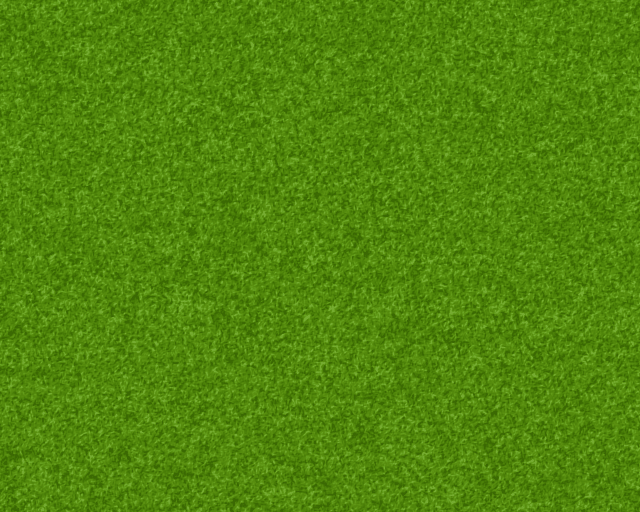
Reproduce this texture procedurally as a Shadertoy shader.

```glsl
// Dense mown lawn: short, tangled grass blades with faint horizontal banding.

// Lengths are fractions of the canvas height.
const float CELL_SIZE = 0.0060;        // spacing of blade cells
const int BLADES_PER_CELL = 4;
const float BLADE_WIDTH = 0.19;        // falloff across a blade, in cells
const float BLADE_LENGTH = 0.48;       // falloff along a blade, in cells
const float BLADE_LEAN = 0.85;         // mean direction, radians
const float LEAN_SPREAD = 1.30;        // deviation either way, radians
const float MEAN_TONE = 2.16;          // position on the colour ramp
const float BLADE_CONTRAST = 1.20;
const vec2 CLUMP_SIZE = vec2(0.016, 0.012);
const float CLUMP_CONTRAST = 0.55;
const vec2 PATCH_SIZE = vec2(0.09, 0.04);
const float PATCH_CONTRAST = 0.40;
const float BAND_COUNT = 10.0;
const float BAND_CONTRAST = 0.07;

const vec3 GRASS_RAMP[6] = vec3[6](
    vec3(0.23, 0.41, 0.01),
    vec3(0.27, 0.47, 0.02),
    vec3(0.31, 0.52, 0.04),
    vec3(0.35, 0.56, 0.06),
    vec3(0.39, 0.62, 0.11),
    vec3(0.46, 0.67, 0.19));

// Integer hash: three uniform values in 0..1.
vec3 hash3(ivec2 cell, int seed) {
    uvec3 v = uvec3(ivec3(cell, seed)) * 1664525u + 1013904223u;
    v.x += v.y * v.z;
    v.y += v.z * v.x;
    v.z += v.x * v.y;
    v ^= v >> 16u;
    v.x += v.y * v.z;
    v.y += v.z * v.x;
    v.z += v.x * v.y;
    return vec3(v >> 8u) / 16777216.0;
}

// Smooth value noise centred on zero.
float softNoise(vec2 p, int seed) {
    ivec2 cell = ivec2(floor(p));
    vec2 f = fract(p);
    f = f * f * (3.0 - 2.0 * f);
    float low = mix(hash3(cell, seed).x, hash3(cell + ivec2(1, 0), seed).x, f.x);
    float high = mix(hash3(cell + ivec2(0, 1), seed).x, hash3(cell + ivec2(1, 1), seed).x, f.x);
    return mix(low, high, f.y) - 0.5;
}

// Sum of scattered light and dark blades, scaled to unit deviation.
float bladeField(vec2 p) {
    ivec2 home = ivec2(floor(p));
    float sum = 0.0;
    for (int y = -1; y <= 1; y++)
    for (int x = -1; x <= 1; x++)
    for (int i = 0; i < BLADES_PER_CELL; i++) {
        ivec2 cell = home + ivec2(x, y);
        vec3 place = hash3(cell, 2 * i);
        vec3 look = hash3(cell, 2 * i + 1);
        float angle = BLADE_LEAN + LEAN_SPREAD * (2.0 * place.z - 1.0);
        vec2 along = vec2(cos(angle), sin(angle));
        vec2 d = p - vec2(cell) - place.xy;
        vec2 q = vec2(dot(d, along) / BLADE_LENGTH,
                      dot(d, vec2(-along.y, along.x)) / BLADE_WIDTH);
        sum += (2.0 * look.x - 1.0) * exp(-0.5 * dot(q, q));
    }
    float variance = float(BLADES_PER_CELL) / 3.0 * 3.14159 * BLADE_WIDTH * BLADE_LENGTH;
    return sum * inversesqrt(variance);
}

vec3 grassColor(float tone) {
    vec3 color = GRASS_RAMP[0];
    for (int i = 1; i < 6; i++) {
        color = mix(color, GRASS_RAMP[i], clamp(tone - float(i - 1), 0.0, 1.0));
    }
    return color;
}

void mainImage(out vec4 fragColor, in vec2 fragCoord) {
    vec2 uv = fragCoord / iResolution.y;
    float band = cos(6.28318 * (BAND_COUNT * uv.y + softNoise(uv / PATCH_SIZE, 31)));

    float tone = MEAN_TONE;
    tone += bladeField(uv / CELL_SIZE) * BLADE_CONTRAST * (1.0 + BAND_CONTRAST * band);
    tone += softNoise(uv / CLUMP_SIZE, 41) * CLUMP_CONTRAST;
    tone += softNoise(uv / PATCH_SIZE, 51) * PATCH_CONTRAST;
    tone += BAND_CONTRAST * band;

    fragColor = vec4(grassColor(tone), 1.0);
}
```
